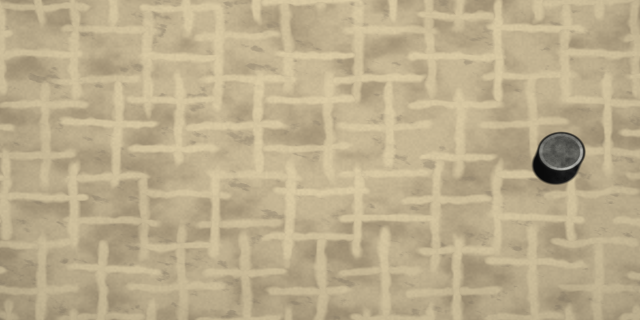
A Shadertoy shader for this texture:

```glsl
// Beige woven plaster of staggered pale strokes, with one small dark metal stud.
const vec3 SHADE = vec3(0.625, 0.565, 0.455);
const vec3 GROUND = vec3(0.755, 0.695, 0.565);
const vec3 THREAD = vec3(0.835, 0.775, 0.630);
const vec3 SMUDGE = vec3(0.54, 0.49, 0.41);

// Stroke cells as (along, across), in canvas heights
const vec2 UPRIGHT_CELL = vec2(0.240, 0.220);
const vec2 LEVEL_CELL = vec2(0.220, 0.148);
const float UPRIGHT_WIDTH = 0.0165;
const float LEVEL_WIDTH = 0.0125;
const float STROKE_REACH = 0.59;   // half length, in cells

const vec2 STUD_TOP = vec2(1.754, 0.525);
const vec2 STUD_RADII = vec2(0.073, 0.061);
const vec2 STUD_DEPTH = vec2(-0.017, -0.040);

float hash(vec2 p) {
    return fract(sin(dot(p, vec2(127.1, 311.7))) * 43758.5453);
}

float noise(vec2 p) {
    vec2 i = floor(p), f = fract(p);
    f = f * f * (3.0 - 2.0 * f);
    return mix(mix(hash(i), hash(i + vec2(1, 0)), f.x),
               mix(hash(i + vec2(0, 1)), hash(i + vec2(1, 1)), f.x), f.y);
}

float fbm(vec2 p) {
    float sum = 0.0, amp = 0.5;
    for (int i = 0; i < 4; i++) {
        sum += amp * noise(p);
        p = p * 2.03 + 17.3;
        amp *= 0.5;
    }
    return sum / 0.9375;
}

// Staggered soft strokes running along p.x
float strokes(vec2 p, vec2 cell, float width, float seed) {
    float cover = 0.0;
    float bend = (noise(p * vec2(14.0, 5.0) + seed) - 0.5) * 0.014;
    float ragged = 0.65 + 0.7 * noise(p * vec2(42.0, 60.0) + seed);
    float band = floor(p.x / cell.x);
    for (int i = -1; i <= 1; i++) {
        float column = band + float(i);
        float stagger = 0.5 * mod(column, 2.0) + 0.16 * hash(vec2(column, seed));
        float row = floor(p.y / cell.y - stagger);
        for (int j = -1; j <= 1; j++) {
            vec2 id = vec2(column, row + float(j));
            vec2 jitter = vec2(hash(id + seed), hash(id + seed + 41.0)) - 0.5;
            vec2 centre = (id + vec2(0.5, 0.5 + stagger) + jitter * vec2(0.3, 0.18)) * cell;
            vec2 q = p - centre;
            q.y += bend + q.x * jitter.x * 0.07;
            float reach = cell.x * (STROKE_REACH + 0.16 * jitter.y);
            float past = max(abs(q.x) - reach + width, 0.0);
            float d = length(vec2(past * 0.5, q.y)) / (width * ragged);
            float strength = 0.72 + 0.28 * hash(id + seed + 73.0);
            cover = max(cover, strength * (1.0 - smoothstep(0.4, 1.35, d)));
        }
    }
    return cover;
}

// Approximate signed distance to an upright ellipse
float ellipse(vec2 p, vec2 radii) {
    return (length(p / radii) - 1.0) * min(radii.x, radii.y);
}

vec3 addStud(vec3 colour, vec2 p) {
    float edge = 1.5 / iResolution.y;
    vec2 q = p - STUD_TOP;
    float t = clamp(dot(q, STUD_DEPTH) / dot(STUD_DEPTH, STUD_DEPTH), 0.0, 1.0);
    float body = ellipse(q - t * STUD_DEPTH, STUD_RADII);
    float face = ellipse(q, STUD_RADII);
    float grain = fbm(p * 70.0);

    // Dark side wall with a faint sheen
    vec3 wall = vec3(0.04 + 0.13 * grain * smoothstep(-0.06, 0.03, q.x));
    colour = mix(colour, wall, 1.0 - smoothstep(-edge, edge, body));

    // Worn face, bright rim and dark outline
    vec3 metal = vec3(0.35, 0.35, 0.33) * (0.65 + 0.7 * grain);
    float rim = 1.0 - smoothstep(0.001, 0.006, abs(face + 0.008));
    metal += rim * (0.10 + 0.22 * smoothstep(0.0, 0.07, q.x - q.y));
    metal *= 1.0 - 0.7 * smoothstep(-0.005, 0.0, face);
    return mix(colour, metal, 1.0 - smoothstep(-edge, edge, face));
}

void mainImage(out vec4 fragColor, in vec2 fragCoord) {
    vec2 p = fragCoord / iResolution.y;
    vec2 uv = fragCoord / iResolution.xy;

    // Mottled ground with sparse slanted smudges
    float mottle = fbm(p * vec2(9.0, 14.0));
    vec3 colour = mix(SHADE, GROUND, smoothstep(0.12, 0.72, mottle));
    float smudge = fbm(vec2(p.x - p.y * 0.5, p.y + p.x * 0.3) * vec2(18.0, 34.0) + 60.0);
    colour = mix(colour, SMUDGE, 0.45 * smoothstep(0.64, 0.82, smudge));

    // Crossing pale strokes
    float upright = strokes(p.yx, UPRIGHT_CELL, UPRIGHT_WIDTH, 3.0);
    float level = strokes(p, LEVEL_CELL, LEVEL_WIDTH, 19.0);
    colour = mix(colour, THREAD, 0.92 * max(upright, level));

    // Soft light from the upper middle, and fine grain
    vec2 fromLight = (uv - vec2(0.5, 0.72)) * vec2(1.0, 0.75);
    colour *= 1.045 - 0.28 * dot(fromLight, fromLight);
    colour *= 0.98 + 0.04 * noise(p * 150.0);

    fragColor = vec4(addStud(colour, p), 1.0);
}
```
